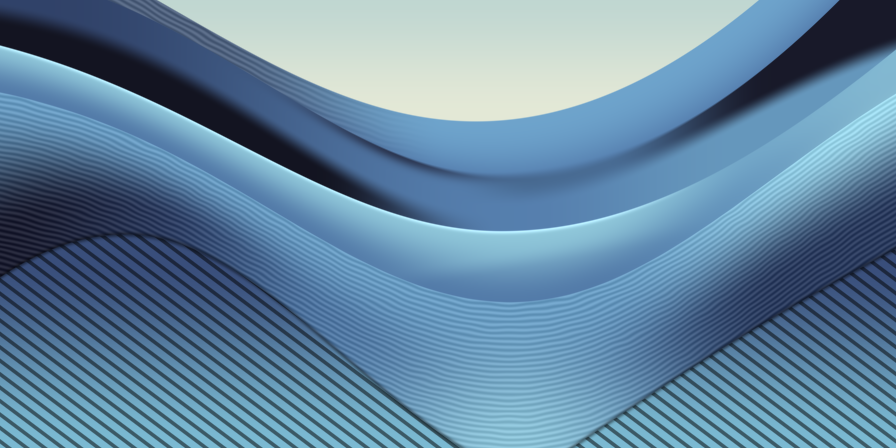
This background is drawn by a Shadertoy shader. Its source:

```glsl
// Layered blue ribbons sweeping through a valley beneath a pale sky.
// Every edge is an asymmetric Gaussian valley; the layers are painted from back
// to front with soft gradients, fine wavy threads and diagonal stripes.

const vec3 NIGHT = vec3(0.075, 0.08, 0.13);
const vec3 NAVY  = vec3(0.19, 0.26, 0.41);
const vec3 STEEL = vec3(0.31, 0.46, 0.63);
const vec3 AZURE = vec3(0.41, 0.61, 0.76);
const vec3 AQUA  = vec3(0.57, 0.79, 0.86);
const vec3 MIST  = vec3(0.75, 0.84, 0.82);
const vec3 CREAM = vec3(0.89, 0.91, 0.84);

// Height of a valley; each side is given as (rise, width).
float valley(float x, float centre, float base, vec2 left, vec2 right) {
    float d = x - centre;
    vec2 side = d < 0.0 ? left : right;
    return base + side.x * (1.0 - exp(-d * d / (side.y * side.y)));
}

// Antialiased coverage of the area below an edge.
float below(float y, float edge, float softness) {
    return smoothstep(-softness, softness, edge - y);
}

// Thin glow or shadow centred on an edge.
float rim(float distance, float width) {
    return exp(-distance * distance / (width * width));
}

float hash(vec2 p) {
    return fract(sin(dot(p, vec2(127.1, 311.7))) * 4375.85);
}

float noise(vec2 p) {
    vec2 i = floor(p), f = fract(p);
    f = f * f * (3.0 - 2.0 * f);
    return mix(mix(hash(i), hash(i + vec2(1, 0)), f.x),
               mix(hash(i + vec2(0, 1)), hash(i + vec2(1, 1)), f.x), f.y);
}

// Fine threads parallel to an edge, from -1 to 1.
float threads(vec2 p, float depth, float pitch) {
    float wobble = 1.3 * noise(p * vec2(22.0, 30.0));
    return sin(6.2832 * depth / pitch + wobble * 2.0);
}

// Back ribbon, textured on its left arm.
vec3 backRibbon(vec2 p, float top, float bottom) {
    float t = clamp((top - p.y) / max(top - bottom, 0.02), 0.0, 1.0);
    vec3 col = mix(AZURE * 1.05, STEEL * 1.1, t * t);
    float leftArm = 1.0 - smoothstep(0.45, 1.0, p.x);
    vec3 woven = vec3(0.31, 0.38, 0.49) + 0.06 * threads(p, top - p.y, 0.013);
    return mix(col, woven, leftArm);
}

// Shaded ribbon with a dark fold on each arm.
vec3 foldedRibbon(vec2 p, float top, float leftFold, float rightFold) {
    vec3 col = mix(NAVY, STEEL * 1.08, smoothstep(0.1, 1.15, p.x));
    col = mix(col, AZURE * 0.97, smoothstep(1.15, 1.65, p.x));
    float leftShade = below(p.y, leftFold, 0.025) * (1.0 - smoothstep(0.7, 1.12, p.x));
    col = mix(col, NIGHT, leftShade);
    float rightShade = 1.0 - below(p.y, rightFold, 0.025);
    vec3 shade = mix(STEEL * 0.92, NIGHT * 1.25, smoothstep(1.35, 1.72, p.x));
    col = mix(col, shade, rightShade * smoothstep(1.0, 1.2, p.x));
    float seam = rim(p.y - top, 0.018) * rim(p.x - 0.88, 0.2);
    return mix(col, NIGHT * 1.6, 0.75 * seam);
}

// Smooth bright ribbon with a highlight along the upper edge.
vec3 brightRibbon(vec2 p, float top, float bottom) {
    float t = clamp((top - p.y) / max(top - bottom, 0.02), 0.0, 1.0);
    vec3 col = mix(AQUA, STEEL * 1.05, smoothstep(-0.1, 1.0, t));
    vec3 rightArm = mix(AZURE, AQUA, smoothstep(1.6, 2.0, p.x) * (0.5 + 0.5 * t));
    col = mix(col, rightArm, smoothstep(1.3, 1.7, p.x) * 0.8);
    float wedge = below(0.415 + 0.18 * (p.x - 1.12), p.y, 0.025);
    col = mix(col, AQUA, 0.45 * wedge * rim(p.x - 1.2, 0.25));
    return col + 0.2 * rim(p.y - top, 0.006) * (1.0 - smoothstep(1.3, 1.6, p.x));
}

// Wide woven ribbon: pale in the trough, dark on the outer flanks.
vec3 wovenRibbon(vec2 p, float top, float bottom) {
    float t = clamp((top - p.y) / max(top - bottom, 0.05), 0.0, 1.0);
    vec3 upper = mix(AZURE, AQUA * 1.08, smoothstep(1.35, 1.95, p.x));
    vec3 flank = mix(NIGHT * 1.5, NAVY, smoothstep(0.0, 0.5, p.x));
    flank = mix(flank, STEEL, smoothstep(0.35, 0.75, p.x));
    flank = mix(flank, NAVY * 0.9, smoothstep(1.3, 1.75, p.x));
    vec3 col = mix(upper, flank, smoothstep(0.0, 0.75, t));
    float trough = rim(p.x - 1.15, 0.32) * smoothstep(0.35, 0.0, p.y);
    col = mix(col, AQUA, 0.9 * trough);
    return col + 0.055 * threads(p, top - p.y, 0.0125);
}

// Foreground hills ruled with falling diagonal stripes.
vec3 stripedHill(vec2 p, float px) {
    vec3 col = mix(vec3(0.45, 0.68, 0.77), NAVY * 1.1, smoothstep(0.0, 0.42, p.y));
    float pitch = 0.024;
    float s = abs(fract((p.y * 0.8 + p.x * 0.6) / pitch) - 0.5) * pitch;
    float line = 1.0 - smoothstep(0.0035 - px * 0.5, 0.0035 + px, s);
    return mix(col * 1.07, col * 0.52, line);
}

void mainImage(out vec4 fragColor, in vec2 fragCoord) {
    float px = 1.0 / iResolution.y;
    vec2 p = fragCoord * px;
    p.x += 1.0 - 0.5 * iResolution.x * px;
    float x = p.x, y = p.y;

    // Edges from back to front
    float skyline   = valley(x, 1.0625, 0.729, vec2(0.646, 0.966), vec2(5.2, 2.73));
    float foldTop   = valley(x, 1.12, 0.607, vec2(0.521, 0.742), vec2(5.2, 2.69));
    float leftFold  = valley(x, 1.12, 0.50, vec2(0.508, 0.695), vec2(0.5, 0.7));
    float rightFold = valley(x, 1.12, 0.562, vec2(0.43, 0.72), vec2(0.43, 0.72));
    float brightTop = valley(x, 1.12, 0.484, vec2(0.495, 0.831), vec2(1.82, 1.753));
    float wovenTop  = valley(x, 1.14, 0.3255, vec2(0.521, 0.753), vec2(0.716, 0.839));
    float leftHill  = valley(x, 0.281, 0.4766, vec2(-5.2, 2.06), vec2(-0.68, 0.682));
    float rightHill = 0.615 * (x - 1.276) + 0.015 * sin(4.34 * (x - 1.276));
    float hillTop   = max(leftHill, rightHill);

    // Paint the layers
    vec3 col = mix(CREAM, MIST, smoothstep(0.74, 1.02, y));
    col = mix(col, backRibbon(p, skyline, foldTop), below(y, skyline, px));
    float foldSoftness = px + 0.012 * rim(x - 1.25, 0.22);
    col = mix(col, foldedRibbon(p, foldTop, leftFold, rightFold), below(y, foldTop, foldSoftness));
    col = mix(col, brightRibbon(p, brightTop, wovenTop), below(y, brightTop, px));
    col = mix(col, wovenRibbon(p, wovenTop, hillTop), below(y, wovenTop, px));
    col = mix(col, stripedHill(p, px), below(y, hillTop, px));
    col *= 1.0 - 0.4 * rim(y - hillTop, 0.006);

    fragColor = vec4(clamp(col, 0.0, 1.0), 1.0);
}
```
